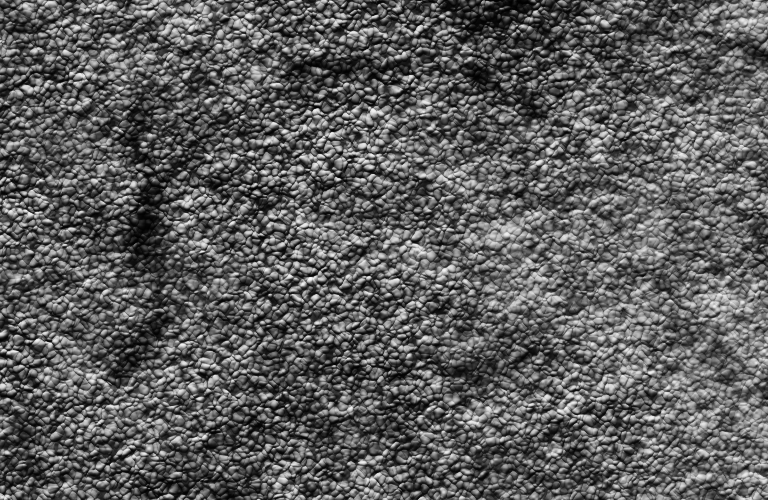
Reproduce this texture procedurally as a Shadertoy shader.

```glsl
// Rough grey plaster: a height field of loose, uneven grains, crumbly lumps
// and low relief, lit by a raking light from above. Grain roughness varies in
// patches, and a few broken crevices cut dark ledges into the surface.

#define GRAINS 88.0          // grains per canvas height
#define LUMPS 36.0           // lumps per canvas height
#define GRAIN_SLOPE 0.95     // steepness of the grains
#define LUMP_SLOPE 0.45      // steepness of the lumps
#define RELIEF_SLOPE 0.62    // steepness of the relief
#define LIGHT_DIR vec2(-0.16, 0.98)
#define LIGHT_STEP 0.0014    // sampling distance for the slope
#define LIGHT_GAIN 0.88
#define CAVITY_GAIN 1.9      // darkening between the grains
#define PIT_GAIN 1.7         // darkening of crumbled hollows
#define CREVICE_DEPTH 1.7
#define EXPOSURE -0.56

float hash(vec2 p) {
    return fract(sin(dot(p, vec2(127.1, 311.7))) * 43758.5453);
}

vec2 hash2(vec2 p) {
    return vec2(hash(p), hash(p + 57.3));
}

float noise(vec2 p) {
    vec2 i = floor(p), f = fract(p);
    f = f * f * (3.0 - 2.0 * f);
    return mix(mix(hash(i), hash(i + vec2(1, 0)), f.x),
               mix(hash(i + vec2(0, 1)), hash(i + vec2(1, 1)), f.x), f.y);
}

float fbm(vec2 p) {
    float sum = 0.0, weight = 0.5;
    for (int i = 0; i < 4; i++) {
        sum += weight * noise(p);
        p = mat2(1.6, 1.2, -1.2, 1.6) * p + 7.1;
        weight *= 0.5;
    }
    return sum / 0.9375;
}

// Separate domes of varied radius on flat ground, one per jittered cell
float bumps(vec2 p) {
    vec2 cell = floor(p), f = fract(p);
    float top = 0.0;
    for (int y = -1; y <= 1; y++) {
        for (int x = -1; x <= 1; x++) {
            vec2 o = vec2(x, y);
            vec2 d = o + hash2(cell + o) - f;
            float radius = 0.4 + 0.5 * hash(cell + o + 19.7);
            top = max(top, radius - dot(d, d) / radius);
        }
    }
    return top;
}

// Octaves from low swells to small dents, the finer ones steeper
float relief(vec2 p) {
    float sum = 0.0, freq = 5.0, slope = 0.55;
    vec2 q = p * freq;
    for (int i = 0; i < 6; i++) {
        sum += slope * noise(q) / freq;
        q = mat2(1.6, 1.2, -1.2, 1.6) * q + 3.7;
        freq *= 2.0;
        slope *= 1.2;
    }
    return sum;
}

// Bends the grains out of round
vec2 warp(vec2 p) {
    vec2 q = p * GRAINS * 0.7;
    return p + 0.8 / GRAINS * (vec2(noise(q), noise(q + 41.0)) - 0.5);
}

float surfaceHeight(vec2 p, float rough) {
    vec2 w = warp(p);
    float grains = GRAIN_SLOPE * rough * bumps(w * GRAINS) / GRAINS;
    float lumps = LUMP_SLOPE * rough * bumps(w * LUMPS + 13.0) / LUMPS;
    return grains + lumps + RELIEF_SLOPE * relief(p);
}

// Thin, mostly level gaps that appear only in places
float crevices(vec2 p) {
    vec2 q = p + 0.1 * (vec2(fbm(p * 11.0), fbm(p * 11.0 + 23.0)) - 0.5);
    q = vec2(q.x, q.y + 0.12 * q.x) * vec2(2.4, 5.0);
    float gap = abs(noise(q + 4.0) - 0.5);
    float present = smoothstep(0.5, 0.74, fbm(p * 6.0 + 31.0));
    return (1.0 - smoothstep(0.0, 0.07, gap)) * present;
}

void mainImage(out vec4 fragColor, in vec2 fragCoord) {
    vec2 p = fragCoord / iResolution.y;
    float across = fragCoord.x / iResolution.x;

    // Coarser patches to the left, worn and paler ones to the right
    float worn = smoothstep(0.45, 1.05, across + 0.5 * (fbm(p * 4.0) - 0.5));
    float rough = mix(1.15, 0.75, worn) * (0.6 + 0.8 * fbm(p * 7.0 + 11.0));

    // Slope facing the light
    vec2 toLight = normalize(LIGHT_DIR) * LIGHT_STEP;
    float lit = (surfaceHeight(p - toLight, rough)
               - surfaceHeight(p + toLight, rough)) / (2.0 * LIGHT_STEP);

    // Shade between grains, hollows, broad stains and crevices
    float cavity = bumps(warp(p) * GRAINS) - 0.45;
    float tone = EXPOSURE + LIGHT_GAIN * lit + CAVITY_GAIN * rough * cavity;
    tone += PIT_GAIN * (fbm(p * 20.0 + 3.0) - 0.5);
    tone += 0.8 * (fbm(p * 3.2 + 5.0) - 0.5) + 0.4 * (worn - 0.35);
    tone -= CREVICE_DEPTH * crevices(p);

    // Soft shoulder keeps blacks and highlights within range
    float grey = 1.0 / (1.0 + exp(-tone));
    fragColor = vec4(vec3(grey), 1.0);
}
```
